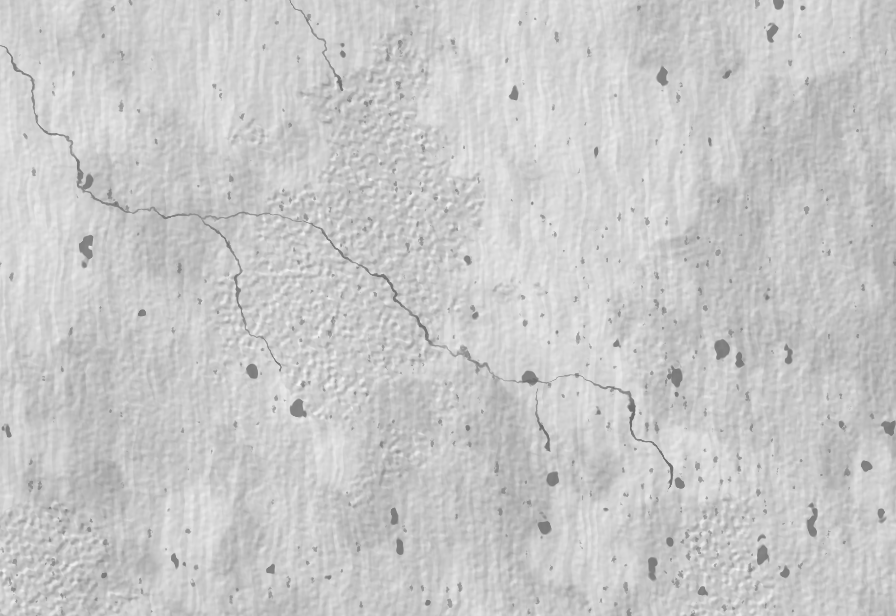
Write a Shadertoy shader that draws this texture.

```glsl
#define PAINT_TONE 0.832
#define COAT_DROP 0.046
#define DEEP_DROP 0.050
#define DARK_TONE 0.40
#define STREAK_GAIN 0.10
#define GRAIN_GAIN 0.055
#define ROUGH_GAIN 0.20
#define EDGE_GAIN 0.05
#define CRACK_WIDTH 0.0013
#define CRACK_JITTER 0.07

vec3 hash3(vec2 p) {
    vec3 q = fract(p.xyx * vec3(0.1031, 0.1030, 0.0973));
    q += dot(q, q.yzx + 33.33);
    return fract((q.xxy + q.yzz) * q.zyx);
}

// Cellular noise: random cell values blended by distance to jittered centres
float cellNoise(vec2 p) {
    vec2 cell = floor(p);
    float sum = 0.0, weights = 0.0;
    for (int j = -1; j <= 1; j++)
    for (int i = -1; i <= 1; i++) {
        vec2 id = cell + vec2(i, j);
        vec3 rnd = hash3(id);
        vec2 d = id + rnd.xy - p;
        float w = exp(-4.0 * dot(d, d));
        sum += w * rnd.z;
        weights += w;
    }
    return sum / weights;
}

float fbm(vec2 p) {
    float sum = 0.0, amp = 0.5;
    for (int i = 0; i < 5; i++) {
        sum += amp * cellNoise(p);
        p = mat2(1.6, 1.2, -1.2, 1.6) * p + 7.3;
        amp *= 0.53;
    }
    return sum;
}

// Where the top coat has worn away, biased by zones of the wall
float coatLoss(vec2 p) {
    float zone = 0.07 * smoothstep(0.95, 1.12, p.x)
               + 0.08 * (1.0 - smoothstep(0.28, 0.48, p.y))
               - 0.20 * (1.0 - smoothstep(0.10, 0.16, p.x))
               - 0.10 * smoothstep(0.60, 0.72, p.y) * (1.0 - smoothstep(0.42, 0.55, p.x))
               - 0.09 * smoothstep(0.74, 0.80, p.x) * (1.0 - smoothstep(0.95, 1.05, p.x))
                      * smoothstep(0.34, 0.44, p.y);
    return smoothstep(0.48, 0.56, fbm(p * vec2(7.0, 5.0)) + zone);
}

float blob(vec2 p, vec2 centre, vec2 radius) {
    return 1.0 - length((p - centre) / radius);
}

// Scattered holes; size is relative to the cell
float pits(vec2 p, float scale, float density) {
    vec2 q = p * scale, cell = floor(q);
    float soft = 1.2 * scale / iResolution.y, cover = 0.0;
    float ragged = 0.35 * (cellNoise(q * 5.0) - 0.5);
    for (int j = -1; j <= 1; j++)
    for (int i = -1; i <= 1; i++) {
        vec2 id = cell + vec2(i, j);
        vec3 rnd = hash3(id + 91.0);
        float pick = fract(rnd.z * 57.0);
        float radius = mix(0.08, 0.30, pick * pick);
        vec2 d = (q - id - rnd.xy) * vec2(1.3, 0.5 + 0.6 * rnd.x);
        float hole = 1.0 - smoothstep(-soft, soft, length(d) + ragged - radius);
        cover = max(cover, hole * step(rnd.z, density));
    }
    return cover;
}

float crackPath(float x) {
    return 0.925 - 0.05 * x - 0.26 * smoothstep(0.0, 0.16, x)
         - 0.23 * smoothstep(0.48, 0.80, x) - 0.22 * smoothstep(1.0, 1.12, x);
}

float segment(vec2 p, vec2 a, vec2 b) {
    vec2 ab = b - a;
    return length(p - a - ab * clamp(dot(p - a, ab) / dot(ab, ab), 0.0, 1.0));
}

void mainImage(out vec4 fragColor, in vec2 fragCoord) {
    vec2 p = fragCoord / iResolution.y;
    float pixel = 1.0 / iResolution.y;
    vec2 wobble = vec2(fbm(p * 14.0), fbm(p * 14.0 + 40.0)) - 0.5;
    float broad = fbm(p * 3.5 + 60.0);

    // Worn paint layers
    float coat = coatLoss(p);
    float edge = coat - coatLoss(p + vec2(-0.003, 0.003));
    float deep = smoothstep(0.52, 0.59, fbm(p * vec2(9.0, 6.5) + 23.0)
               + 0.05 * smoothstep(0.9, 1.15, p.x) - 0.05) * mix(0.3, 1.0, coat);

    // Bare plaster
    float body = max(blob(p, vec2(0.59, 0.54), vec2(0.18, 0.22)),
                     blob(p, vec2(0.61, 0.74), vec2(0.11, 0.16)));
    body = max(body, blob(p, vec2(0.07, 0.03), vec2(0.13, 0.13)));
    body = max(body, blob(p, vec2(1.16, 0.06), vec2(0.08, 0.12)));
    float rough = smoothstep(-0.06, 0.14, body + 2.0 * wobble.x + 0.6 * (broad - 0.5));

    float tone = PAINT_TONE - COAT_DROP * max(coat, rough) - DEEP_DROP * deep;
    tone += 0.10 * (broad - 0.5) + EDGE_GAIN * edge - 0.012 * rough;

    // Brush streaks and embossed grain
    vec2 bent = p + 0.02 * wobble;
    tone += STREAK_GAIN * (cellNoise(bent * vec2(170.0, 20.0)) - 0.5) * (1.0 - rough);
    vec2 g = p * 150.0;
    float relief = cellNoise(g) - cellNoise(g + vec2(0.6, -0.6));
    tone += relief * mix(GRAIN_GAIN * (1.0 + 0.6 * coat), ROUGH_GAIN, rough);

    // Pits, gathered toward the lower right
    float cluster = smoothstep(-0.3, 0.7, blob(p, vec2(1.08, 0.32), vec2(0.32, 0.40)));
    cluster *= smoothstep(0.42, 0.58, broad + 0.05);
    float holes = pits(p + 0.01 * wobble, 22.0, 0.04 + 0.20 * cluster);
    holes = max(holes, 0.7 * pits(p, 62.0, 0.05 + 0.16 * cluster + 0.10 * rough));
    tone = mix(tone, DARK_TONE, 0.75 * holes);

    // Main crack and its branches
    vec2 q = p + CRACK_JITTER * wobble;
    float slope = (crackPath(q.x + 0.002) - crackPath(q.x - 0.002)) / 0.004;
    float crack = abs(q.y - crackPath(q.x)) / sqrt(1.0 + slope * slope);
    crack += smoothstep(1.09, 1.13, q.x);
    crack = min(crack, segment(q, vec2(0.32, 0.65), vec2(0.39, 0.55)));
    crack = min(crack, segment(q, vec2(0.39, 0.55), vec2(0.45, 0.39)));
    crack = min(crack, segment(q, vec2(0.46, 1.02), vec2(0.57, 0.87)));
    crack = min(crack, segment(q, vec2(0.87, 0.38), vec2(0.90, 0.27)));
    float vary = cellNoise(p * 24.0);
    float width = CRACK_WIDTH * (0.3 + 1.4 * vary);
    float line = 1.0 - smoothstep(width - 0.5 * pixel, width + pixel, crack);
    tone = mix(tone, DARK_TONE, line * mix(0.35, 0.95, vary));

    fragColor = vec4(vec3(clamp(tone, 0.0, 1.0)), 1.0);
}
```
